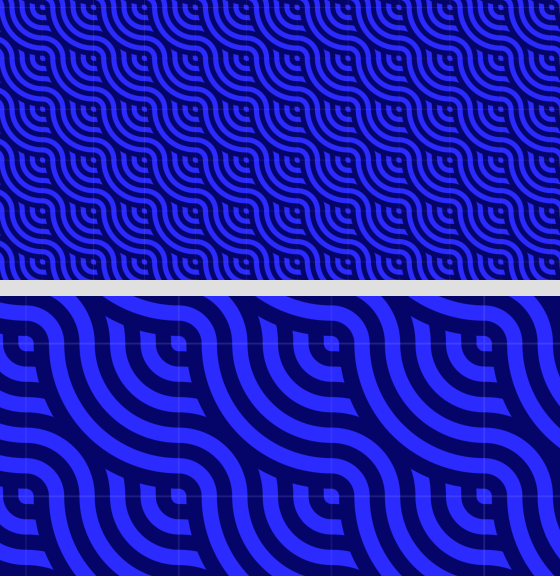
Top: the whole. Bottom: its middle third, enlarged.
This pattern is drawn by a WebGL 2 fragment shader. Its source:

```glsl
#version 300 es
precision highp float;
// Diagonal wave bands: square tiles of concentric quarter rings, with faint tile seams.

uniform vec2 u_resolution;
out vec4 fragColor;

// Layout, in tiles
const float ROWS = 5.5;                   // tiles down the canvas height
const vec2 GRID_OFFSET = vec2(0.837, 0.355);
const float RINGS = 5.0;                  // rings per tile side
const float BAND_SHARE = 0.5;             // bright part of each ring step
const float BOWL_RADIUS = 0.95;           // front rings hide the rear ones up to here

// Seams
const float SEAM_HALF_WIDTH = 0.006;
const float SEAM_MIN = 0.06;
const float SEAM_MAX = 0.24;

const vec3 NAVY = vec3(0.02, 0.02, 0.41);
const vec3 BLUE = vec3(0.17, 0.17, 1.00);
const vec3 SEAM_TINT = vec3(0.55, 0.55, 0.95);

float hash(vec2 p) {
    return fract(sin(dot(p, vec2(127.1, 311.7))) * 43758.5453);
}

// Coverage of a shape from its signed distance, one pixel soft
float fill(float dist, float pixel) {
    return 1.0 - smoothstep(-0.75 * pixel, 0.75 * pixel, dist);
}

// Bright rings centred on every multiple of the ring step
float rings(float radius, float pixel) {
    float toCentre = abs(fract(radius * RINGS + 0.5) - 0.5);
    return fill((toCentre - 0.5 * BAND_SHARE) / RINGS, pixel);
}

// Thin line at a tile edge, with a strength of its own
float seam(float coord, float axis, float pixel) {
    float line = floor(coord + 0.5);
    float coverage = clamp((SEAM_HALF_WIDTH - abs(coord - line)) / pixel + 0.5, 0.0, 1.0);
    return coverage * mix(SEAM_MIN, SEAM_MAX, hash(vec2(line, axis)));
}

void main() {
    float pixel = ROWS / u_resolution.y;
    vec2 p = gl_FragCoord.xy * pixel - GRID_OFFSET;
    vec2 tile = fract(p);

    // Rear caps around the lower left corner, front bowls around the upper right
    float capRadius = length(tile);
    float bowlRadius = length(1.0 - tile);
    float lastGap = BOWL_RADIUS - 0.5 * BAND_SHARE / RINGS;
    float bowl = rings(bowlRadius, pixel) * step(bowlRadius, lastGap);
    float cap = rings(capRadius, pixel) * fill(BOWL_RADIUS - bowlRadius, pixel);
    vec3 color = mix(NAVY, BLUE, max(bowl, cap));

    // Seams along the tile edges
    float seams = max(seam(p.x, 3.0, pixel), seam(p.y, 8.0, pixel));
    color = mix(color, SEAM_TINT, seams);

    fragColor = vec4(color, 1.0);
}
```
